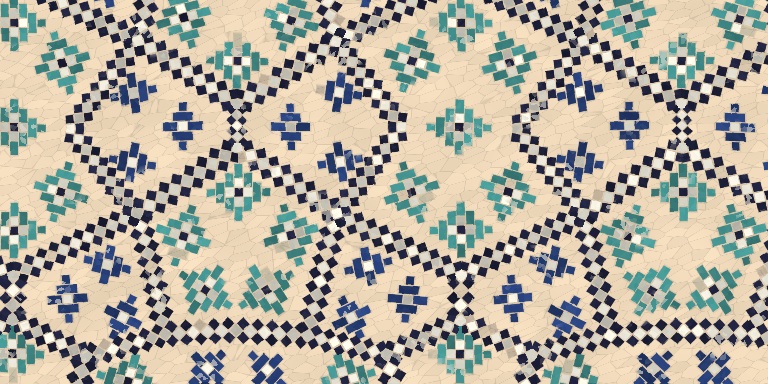
A Shadertoy shader for this pattern:

```glsl
// Weathered tile mosaic: checkered bands link star-like cells that hold stepped
// diamonds of teal and blue bricks, set in cracked plaster. One mirrored cell is
// folded across the canvas; cellular noise and layered sines add the wear.

const float UNITS = 384.0;                   // design units per canvas height
const vec2 CELL = vec2(223.0, 257.0);        // mirrored quarter of the repeat
const vec2 AXIS = vec2(237.0, 257.0);        // where the mirror axes cross
const vec3 PLASTER = vec3(0.95, 0.87, 0.76);
const vec3 IVORY = vec3(0.86, 0.85, 0.80);
const vec3 NAVY = vec3(0.12, 0.13, 0.23);
const vec3 TEAL = vec3(0.25, 0.54, 0.53);
const vec3 BLUE = vec3(0.15, 0.24, 0.45);

// Band ends (a, b) and motif placements (centre, brick angle) in the folded cell
const vec4 BANDS[10] = vec4[10](
    vec4(0, 0, 0, 22), vec4(0, 22, 100, 85), vec4(100, 85, 166, 0),
    vec4(100, 85, 223, 150), vec4(100, 85, 72, 208), vec4(72, 208, 0, 204),
    vec4(72, 208, 150, 228), vec4(150, 228, 223, 195), vec4(223, 150, 223, 195),
    vec4(150, 228, 157, 258));
const vec3 LARGE[8] = vec3[8](
    vec3(0, 66, 1.571), vec3(223, 0, 1.571), vec3(175, 65, -0.27),
    vec3(223, 104, 1.571), vec3(55, 108, -0.3), vec3(31, 163, 1.0),
    vec3(223, 228, 1.571), vec3(108, 254, 1.3));
const vec3 SMALL[6] = vec3[6](
    vec3(53, 0, 0), vec3(103, 34, 1.4), vec3(131, 138, 1.35),
    vec3(170, 173, 0.1), vec3(115, 190, -0.45), vec3(30, 243, -0.8));

struct Tile { float dist; vec2 centre; vec3 colour; };

vec2 hash2(vec2 p) {
    vec3 h = fract(p.xyx * vec3(0.1031, 0.1030, 0.0973));
    h += dot(h, h.yzx + 33.33);
    return fract((h.xx + h.yz) * h.zy);
}

// Cellular noise: x = nearest distance, y = gap to the second, z = cell value
vec3 cellular(vec2 p) {
    vec2 base = floor(p);
    vec3 near = vec3(9.0, 9.0, 0.0);
    for (int j = -1; j <= 1; j++)
    for (int i = -1; i <= 1; i++) {
        vec2 id = base + vec2(i, j), h = hash2(id);
        float d = length(id + h - p);
        if (d < near.x) near = vec3(d, near.x, h.x);
        else near.y = min(near.y, d);
    }
    return vec3(near.x, near.y - near.x, near.z);
}

float waves(vec2 p) {
    return (sin(p.x + 1.7 * sin(p.y * 0.8)) + sin(p.y * 1.3 + 1.4 * sin(p.x * 0.7))) * 0.5;
}

Tile nearer(Tile a, Tile b) {
    if (b.dist < a.dist) return b;
    return a;
}

// Three-row checker band: ivory squares corner to corner, navy on both sides
Tile checkerBand(vec2 p, vec2 a, vec2 b, float spacing) {
    float len = length(b - a), count = max(1.0, round(len / spacing));
    float pitch = len / count;
    vec2 dir = (b - a) / len;
    mat2 frame = mat2(dir, vec2(-dir.y, dir.x));
    vec2 q = (p - a) * frame / pitch;
    vec2 diag = vec2(q.x + q.y, q.x - q.y), id = round(diag);
    vec2 mid = vec2(id.x + id.y, id.x - id.y) * 0.5;
    vec2 d = abs(diag - id) - 0.43;
    bool inside = abs(mid.y) < 0.75 && mid.x > -0.1 && mid.x < count + 0.1;
    return Tile(inside ? max(d.x, d.y) * pitch * 0.707 : 1e3,
                a + frame * mid * pitch, abs(mid.y) < 0.25 ? IVORY : NAVY);
}

// Stepped diamond: rows of bricks around a small ivory cross
Tile steppedDiamond(vec2 p, vec3 place, float rows, float size, vec3 glaze) {
    float c = cos(place.z), s = sin(place.z), gap = 0.07;
    mat2 frame = mat2(c, s, -s, c);
    vec2 q = (p - place.xy) * frame / size, m = abs(q);
    float row = round(m.y), col = round(m.x), coreEnd = rows - 1.0 - row;
    bool core = col < coreEnd;
    float hi = core ? col + 0.5 : max(coreEnd + 1.1, 0.45);
    float lo = core ? col - 0.5 : (coreEnd > 0.0 ? coreEnd - 0.5 : -hi);
    float mid = (lo + hi) * 0.5;
    float d = max(abs(m.x - mid) - (hi - lo) * 0.5, abs(m.y - row) - 0.5) + gap;
    vec3 colour = !core ? glaze : (coreEnd - col > 1.5 ? NAVY : IVORY);
    return Tile(row > rows ? 1e3 : d * size,
                place.xy + frame * (sign(q) * vec2(mid, row)) * size, colour);
}

Tile mosaic(vec2 p) {
    Tile t = Tile(1e3, vec2(0), PLASTER);
    for (int i = 0; i < 10; i++) t = nearer(t, checkerBand(p, BANDS[i].xy, BANDS[i].zw, 14.0));
    for (int i = 0; i < 8; i++) t = nearer(t, steppedDiamond(p, LARGE[i], 3.0, 9.2, TEAL));
    for (int i = 0; i < 6; i++) t = nearer(t, steppedDiamond(p, SMALL[i], 2.0, 9.6, BLUE));
    return t;
}

// Plaster: short trowelled flakes with faint joints
vec3 plaster(vec2 p) {
    vec3 flake = cellular(vec2(p.x + 0.5 * p.y, p.y - 0.4 * p.x) / vec2(20.0, 9.0));
    float joint = 1.0 - smoothstep(0.0, 0.09, flake.y);
    float shade = 0.96 + 0.06 * flake.z + 0.02 * waves(p * 0.05) - 0.10 * joint;
    return PLASTER * mix(vec3(1), vec3(shade, shade * 0.99, shade * 0.97), 0.9);
}

void mainImage(out vec4 fragColor, in vec2 fragCoord) {
    float pixel = UNITS / iResolution.y;
    vec2 canvas = fragCoord * pixel;

    // Hand-laid drift, then mirror folding
    vec2 p = canvas - AXIS + 1.8 * vec2(waves(canvas * 0.023), waves(canvas.yx * 0.021 + 4.0));
    vec2 turn = mod(p, 2.0 * CELL) - CELL;
    vec2 folded = CELL - abs(turn);
    Tile tile = mosaic(folded);

    // Per-tile shade, from the centre carried back to the unfolded plane
    vec2 centre = p - sign(turn) * (tile.centre - folded);
    vec2 unfolded = p + (p - centre) * -1.0;
    vec2 rnd = hash2(floor(unfolded / 3.0 + 0.37) + 200.0);
    vec3 grain = cellular(canvas / 5.0);
    vec3 glaze = tile.colour * (0.82 + 0.36 * rnd.x) + 0.04 * (grain.z - 0.5);

    // Scuffs, chipped edges and a few lost tiles
    float scuff = smoothstep(0.72, 0.9, grain.z) * smoothstep(0.35, 0.9, waves(canvas * 0.06) + 0.5 * rnd.y);
    glaze = mix(glaze, IVORY, 0.65 * scuff);
    float edge = tile.dist + 0.7 * (grain.z - 0.5);
    float cover = smoothstep(0.5, -0.5, edge / pixel) * (rnd.y > 0.975 ? 0.12 : 1.0);
    vec3 ground = plaster(canvas) * (1.0 - 0.10 * smoothstep(2.5, 0.0, tile.dist));
    fragColor = vec4(mix(ground, glaze, cover), 1.0);
}
```
